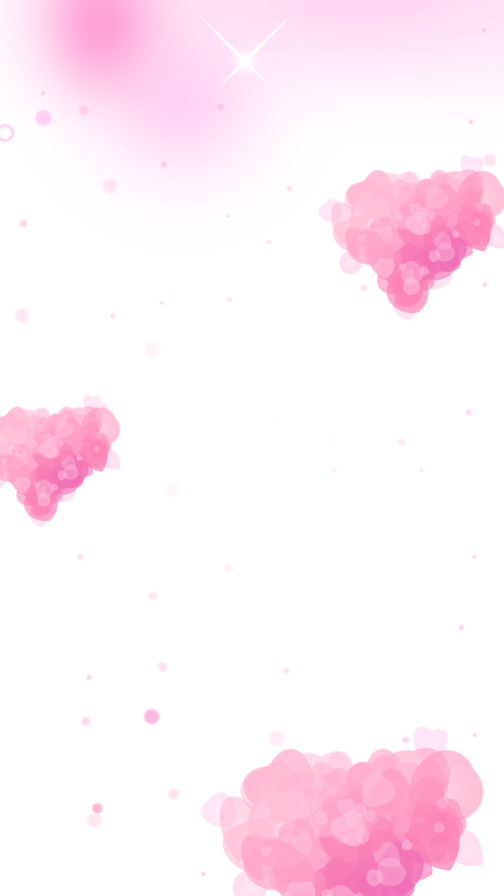
Write a WebGL 2 fragment shader that draws this background.

```glsl
#version 300 es
precision highp float;
// Three clustered-petal hearts on white, under a pink glow with a sparkle and drifting dots.

#define PETALS 130
#define HEART_SIZE 0.1736
#define DOT_CELL 0.125
#define DOT_CHANCE 0.42
#define GLOW_STRENGTH 1.0

uniform vec2 u_resolution;
out vec4 outColor;

const vec3 BLUSH = vec3(1.0, 0.76, 0.85);
const vec3 ROSE = vec3(1.0, 0.54, 0.71);
const vec3 ORCHID = vec3(0.93, 0.40, 0.71);
const vec3 LILAC = vec3(1.0, 0.80, 0.95);

float hash(float n) {
    return fract(sin(n * 127.1 + 3.7) * 43758.545);
}

float hash2(vec2 c) {
    return hash(dot(c, vec2(1.37, 7.91)));
}

mat2 rotation(float a) {
    return mat2(cos(a), sin(a), -sin(a), cos(a));
}

float blob(vec2 p, vec2 center, vec2 size) {
    vec2 q = (p - center) / size;
    return exp(-dot(q, q));
}

float disc(vec2 p, vec2 center, float radius, float soft) {
    return 1.0 - smoothstep(radius - soft, radius + soft, length(p - center));
}

// Point on the outline of a squat, slightly leaning heart
vec2 heartOutline(float t) {
    float s = sin(t);
    float y = (13.0 * cos(t) - 5.0 * cos(2.0 * t) - 2.0 * cos(3.0 * t) - cos(4.0 * t)) / 16.0;
    y *= y < 0.0 ? 0.74 : 1.0;
    return vec2(s * s * s + 0.14 * y, y + 0.05 * s);
}

// Round petal whose top is dented by the notch amount
float petalDistance(vec2 q, float radius, float notch) {
    q.y -= notch * abs(q.x) - 0.15 * notch * radius;
    return length(q) - radius;
}

vec3 heartCluster(vec3 color, vec2 p, vec2 center, float scale, float pixel) {
    vec2 q = (p - center) / scale;
    if (max(abs(q.x), abs(q.y)) > 1.4) return color;
    float edge = pixel / scale;

    for (int i = 0; i < PETALS; i++) {
        float n = float(i);
        float layer = n / float(PETALS);
        float pick = hash(n + 0.31);
        float reach = sqrt(hash(n + 11.7));
        bool stray = layer < 0.07;
        bool highlight = layer > 0.78;

        // Large petals lie below, small bright ones on top
        float radius = mix(0.25, 0.12, smoothstep(0.05, 0.7, layer)) * mix(0.8, 1.15, pick);
        if (stray) { reach = 1.03; radius = 0.13; }
        else if (highlight) { reach *= 0.78; radius = mix(0.04, 0.13, pick * pick); }
        else reach *= mix(0.78, 0.9, layer);
        vec2 at = heartOutline(n * 2.39996) * reach;

        // Pale at the upper left, orchid in the lower right
        float shade = smoothstep(-0.55, 0.45, at.x * 0.55 - at.y * 0.75);
        vec3 tint = mix(BLUSH, ROSE, clamp(shade + 0.55 * hash(n + 5.2) - 0.1, 0.0, 1.0));
        float depth = blob(at, vec2(0.36, -0.28), vec2(0.5, 0.38));
        tint = mix(tint, ORCHID, depth * 0.85);
        float alpha = mix(0.5, 0.8, hash(n + 8.4));
        if (highlight) { tint = mix(tint, vec3(1.0, 0.83, 0.91), 0.75); alpha *= 0.8; }
        if (stray) { tint = mix(LILAC, ROSE, pick * 0.5); alpha = 0.4; }

        float turn = (hash(n + 2.9) - 0.5) * 2.4;
        float notch = mix(0.1, 0.65, hash(n + 6.6));
        float d = petalDistance(rotation(turn) * (q - at), radius, notch);
        float cover = 1.0 - smoothstep(-edge, edge, d);
        float rim = mix(0.82, 1.0, smoothstep(-radius, 0.0, d));
        color = mix(color, tint, cover * alpha * rim);
    }
    return color;
}

vec3 topGlow(vec2 p) {
    vec3 color = vec3(1.0);
    float veil = smoothstep(1.48, 1.8, p.y) * smoothstep(-0.15, 0.2, p.x);
    color = mix(color, vec3(1.0, 0.85, 0.95), veil * 0.7 * GLOW_STRENGTH);
    color = mix(color, LILAC, 0.85 * blob(p, vec2(0.36, 1.57), vec2(0.15, 0.14)));
    color = mix(color, LILAC, 0.6 * blob(p, vec2(0.72, 1.80), vec2(0.25, 0.13)));
    color = mix(color, vec3(1.0, 0.60, 0.82), 0.9 * blob(p, vec2(0.20, 1.73), vec2(0.105, 0.13)));
    return color;
}

// Diagonal four-pointed star with longer upper arms
float sparkle(vec2 q) {
    float size = q.y > 0.0 ? 0.125 : 0.065;
    vec2 a = abs(rotation(0.785) * q);
    float along = max(a.x, a.y) / size;
    float width = 0.007 * pow(max(1.0 - along, 0.0), 1.4);
    float arms = 1.0 - smoothstep(width * 0.4, width + 0.0015, min(a.x, a.y));
    return max(arms * step(along, 1.0), blob(q, vec2(0.0), vec2(0.018)));
}

// One soft dot at most in each cell, fainter toward the middle
vec3 scatterDots(vec3 color, vec2 p, float pixel) {
    vec2 cell = floor(p / DOT_CELL);
    float seed = hash2(cell);
    vec2 at = (cell + 0.2 + 0.6 * vec2(hash2(cell + 17.0), hash2(cell + 41.0))) * DOT_CELL;
    float radius = mix(0.003, 0.015, pow(hash2(cell + 73.0), 2.0));
    float calm = 1.0 - 0.9 * blob(at, vec2(0.52, 0.88), vec2(0.34, 0.42));
    float alpha = step(seed, DOT_CHANCE) * calm * mix(0.7, 0.25, radius / 0.015);
    return mix(color, vec3(1.0, 0.66, 0.82), alpha * disc(p, at, radius, pixel + radius * 0.25));
}

void main() {
    vec2 p = gl_FragCoord.xy / u_resolution.x;
    float pixel = 1.0 / u_resolution.x;

    vec3 color = topGlow(p);
    color = scatterDots(color, p, pixel);

    // Larger accents: a ring at the edge and three dots
    float ring = abs(length(p - vec2(0.010, 1.514)) - 0.015) - 0.003;
    color = mix(color, LILAC, 0.8 * (1.0 - smoothstep(-pixel, pixel, ring)));
    color = mix(color, LILAC, 0.9 * disc(p, vec2(0.086, 1.544), 0.016, 0.004));
    color = mix(color, vec3(1.0, 0.70, 0.88), 0.9 * disc(p, vec2(0.301, 0.356), 0.015, 0.004));
    color = mix(color, ROSE, 0.6 * disc(p, vec2(0.193, 0.174), 0.010, 0.003));

    color = mix(color, vec3(1.0), sparkle(p - vec2(0.486, 1.656)));

    color = heartCluster(color, p, vec2(0.826, 1.303), HEART_SIZE, pixel);
    color = heartCluster(color, p, vec2(0.095, 0.861), HEART_SIZE * 0.8, pixel);
    color = heartCluster(color, p, vec2(0.690, 0.086), HEART_SIZE * 1.5, pixel);
    outColor = vec4(color, 1.0);
}
```
